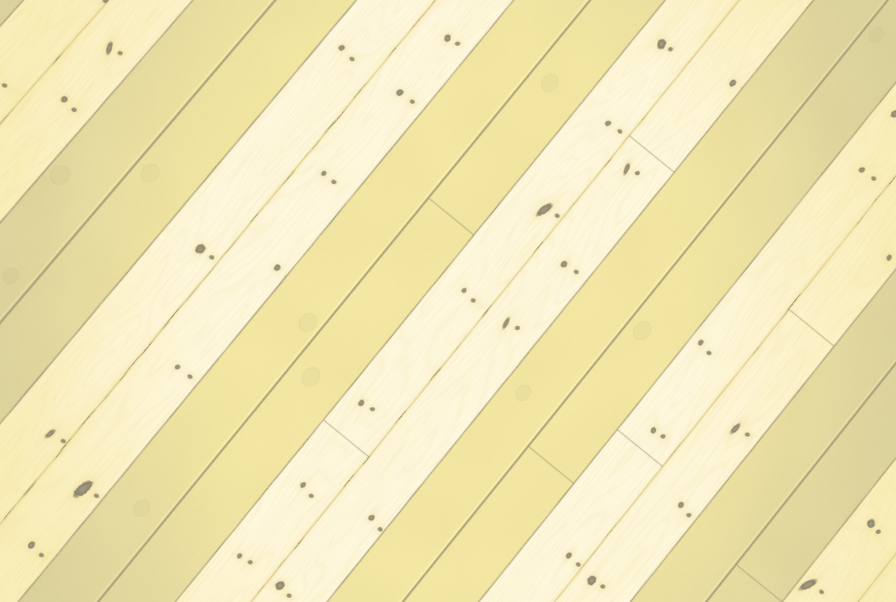
Give the GLSL for this texture, as a Shadertoy shader.

```glsl
const vec3 PAINT_MID = vec3(0.95, 0.90, 0.635);
const vec3 PAINT_RIM = vec3(0.86, 0.82, 0.61);
const vec3 PINE_MID = vec3(0.995, 0.967, 0.86);
const vec3 PINE_RIM = vec3(0.975, 0.93, 0.72);
const vec3 RESIN = vec3(0.92, 0.83, 0.52);
const vec3 GROOVE = vec3(0.64, 0.60, 0.46);
const vec3 KNOT_DARK = vec3(0.50, 0.48, 0.41);
const vec2 AXIS = vec2(0.632, 0.775);   // direction of the boards
const float BAND = 0.194;               // width of a two-board band
const float SEAM = 0.0013;              // half width of a seam
const float KNOT_CELL = 0.19;           // spacing of knots along a board
const float KNOT_CHANCE = 0.8;
const float RING_CHANCE = 0.22;

vec2 hash2(vec2 p) {
    vec3 h = fract(p.xyx * vec3(0.1031, 0.1030, 0.0973));
    h += dot(h, h.yzx + 33.33);
    return fract((h.xx + h.yz) * h.zy);
}

float gradientNoise(vec2 p) {
    vec2 i = floor(p), f = fract(p);
    vec2 u = f * f * f * (f * (f * 6.0 - 15.0) + 10.0);
    vec2 e = vec2(0.0, 1.0);
    float a = dot(hash2(i) * 2.0 - 1.0, f);
    float b = dot(hash2(i + e.yx) * 2.0 - 1.0, f - e.yx);
    float c = dot(hash2(i + e.xy) * 2.0 - 1.0, f - e.xy);
    float d = dot(hash2(i + e.yy) * 2.0 - 1.0, f - e.yy);
    return mix(mix(a, b, u.x), mix(c, d, u.x), u.y);
}

float lineMask(float dist, float halfWidth, float px) {
    return 1.0 - smoothstep(halfWidth - px, halfWidth + px, abs(dist));
}

// Band number across the floor; bands fan out slightly to the left
float bandCoord(vec2 q) {
    float width = mix(0.252, 0.2465, q.y);
    float fan = mix(0.009, 0.005, q.y);
    float d = q.x - mix(0.291, 1.105, q.y);
    return 2.0 * d / (width + sqrt(width * width - 4.0 * fan * min(d, 0.0)));
}

// Position along the board of its butt joint; far away if it has none
float jointAt(float board) {
    float kind = mod(board, 4.0);
    if (board < -1.5 || kind == 2.0) return 9.0;
    if (kind == 3.0) return 0.84 + 0.13 * cos(board + 1.0);
    return kind == 0.0 ? 0.574 + 0.074 * board : 1.275 - 0.014 * board;
}

// x: dark core, y: resin halo, z: faint ring under paint
vec3 knots(vec2 s, float board, float px) {
    vec3 mask = vec3(0.0);
    float cell = floor(s.x / KNOT_CELL);
    float wobble = 0.25 * gradientNoise(s * 180.0 + board * 7.0);
    for (float i = -1.0; i <= 1.0; i++) {
        vec2 id = vec2(cell + i, board);
        vec2 place = hash2(id + 3.7), look = hash2(id + 51.3), turn = hash2(id + 91.1);
        vec2 center = vec2((cell + i + 0.2 + 0.6 * place.x) * KNOT_CELL, (place.y - 0.5) * 0.066);
        float radius = mix(0.0035, 0.0075, look.x * look.x);
        float stretch = turn.x > 0.84 ? 2.6 : 1.25;
        float present = step(look.y, KNOT_CHANCE);
        // Main knot and its small companion
        for (float j = 0.0; j < 2.0; j++) {
            float angle = 0.9 * (turn.y - 0.5) + j;
            vec2 d = s - center - j * vec2(0.012 * (turn.x - 0.5), 0.017 + 0.008 * turn.y);
            d = mat2(cos(angle), -sin(angle), sin(angle), cos(angle)) * d;
            d.x /= mix(stretch, 1.2, j);
            float r = mix(radius, 0.0032, j);
            float dist = length(d) - r * (1.0 + wobble);
            float shade = 0.78 + 0.22 * smoothstep(-r, 0.0, dist);
            mask.x = max(mask.x, present * shade * (1.0 - smoothstep(-px, px, dist)));
            mask.y = max(mask.y, present * exp(-max(dist, 0.0) / 0.004));
        }
        float ring = length((s - center) * vec2(0.8, 1.0)) - 0.010 - 0.003 * look.x;
        float fill = 0.45 * (1.0 - smoothstep(-px, px, ring));
        mask.z = max(mask.z, step(look.y, RING_CHANCE) * max(fill, lineMask(ring, 0.001, px)));
    }
    return mask;
}

void mainImage(out vec4 fragColor, in vec2 fragCoord) {
    float px = 1.0 / iResolution.y;
    vec2 q = fragCoord * px;
    vec2 fromCenter = q - 0.5 * iResolution.xy * px;
    float rim = smoothstep(0.35, 0.82, length(fromCenter * vec2(1.0, 0.8)));

    // Board coordinates: x along, y across from the middle of the board
    float band = bandCoord(q);
    float board = floor(band * 2.0);
    vec2 s = vec2(dot(q, AXIS), (fract(band * 2.0) - 0.5) * BAND * 0.5);
    float edge = (fract(band + 0.5) - 0.5) * BAND;
    float middle = (fract(band) - 0.5) * BAND;
    float painted = smoothstep(-px, px, (abs(mod(band + 0.5, 2.0) - 1.0) - 0.5) * BAND);
    vec3 knot = knots(s, board, px);

    // Bare pine with streaks, growth lines and knots
    vec2 shift = vec2(board * 5.3, board * 11.7);
    float streak = gradientNoise(vec2(s.x * 14.0, s.y * 330.0) + shift);
    float flow = gradientNoise(vec2(s.x * 3.5, s.y * 24.0) + shift);
    float growth = pow(0.5 + 0.5 * sin(flow * 42.0 + s.y * 260.0 + streak), 5.0);
    float wear = gradientNoise(vec2(s.x * 22.0, board * 3.1));
    vec3 pine = mix(PINE_MID, PINE_RIM, clamp(rim + 0.3 * flow, 0.0, 1.0));
    pine += 0.022 * streak * vec3(0.6, 0.8, 1.5);
    pine = mix(pine, RESIN, 0.10 * growth + 0.22 * exp(-abs(middle) / 0.004) + 0.35 * knot.y);
    pine = mix(pine, RESIN * 0.92, lineMask(middle, SEAM, px) * (0.65 + 0.5 * wear));
    pine = mix(pine, GROOVE, lineMask(middle, SEAM, px) * smoothstep(0.1, 0.4, wear));
    pine = mix(pine, KNOT_DARK, 0.9 * knot.x);

    // Painted boards with mottling, covered knots and a lit groove
    float mottle = gradientNoise(q * 9.0) + 0.4 * gradientNoise(q * 120.0);
    vec3 paint = mix(PAINT_MID, PAINT_RIM, rim) + 0.014 * mottle + 0.006 * streak;
    paint = mix(paint, GROOVE, 0.16 * knot.z);
    paint += 0.035 * lineMask(middle + 0.004, SEAM, px);
    paint = mix(paint, GROOVE, 0.85 * lineMask(middle, SEAM * 1.3, px));

    // Band edges and butt joints
    vec3 color = mix(pine, paint, painted);
    color = mix(color, GROOVE, lineMask(edge, SEAM, px) * (0.7 + 0.5 * wear));
    color = mix(color, GROOVE, 0.55 * lineMask(s.x - jointAt(board), SEAM * 0.8, px));
    fragColor = vec4(clamp(color, 0.0, 1.0), 1.0);
}
```
